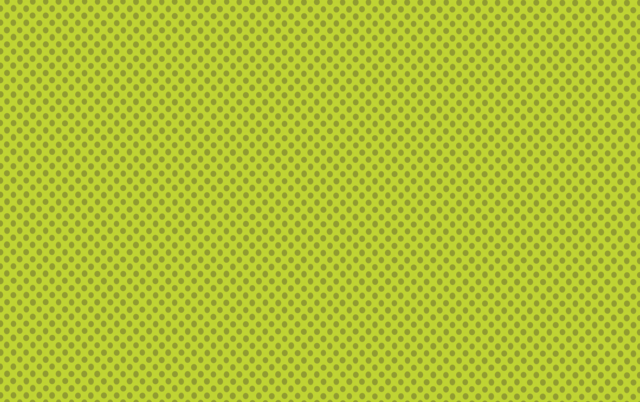
Write a Shadertoy shader that draws this pattern.

```glsl
// Staggered olive polka dots on lime, with soft, slightly uneven printed edges.

// Lengths are fractions of the canvas height.
#define PITCH vec2(0.03213, 0.03564)   // column step, step of a row pair
#define ANCHOR vec2(0.5634, 0.6033)    // centre of one dot
#define RADII vec2(0.0070, 0.0079)     // dots are slightly tall
#define SOFTNESS 0.0042                // width of the blurred edge
#define TILT 0.0025                    // rows sink a little to the right
#define SIZE_JITTER 0.06
#define SHIFT_JITTER 0.0005
#define GRAIN 0.012
#define LIME vec3(0.75, 0.83, 0.20)
#define OLIVE vec3(0.57, 0.61, 0.195)

vec2 hash22(vec2 p) {
    vec3 q = fract(p.xyx * vec3(0.1031, 0.1030, 0.0973));
    q += dot(q, q.yzx + 33.33);
    return fract((q.xx + q.yz) * q.zy);
}

float cornerSlope(vec2 cell, vec2 corner, vec2 f) {
    return dot(hash22(cell + corner) * 2.0 - 1.0, f - corner);
}

float gradientNoise(vec2 p) {
    vec2 cell = floor(p), f = fract(p);
    vec2 u = f * f * f * (f * (f * 6.0 - 15.0) + 10.0);
    float low = mix(cornerSlope(cell, vec2(0, 0), f), cornerSlope(cell, vec2(1, 0), f), u.x);
    float high = mix(cornerSlope(cell, vec2(0, 1), f), cornerSlope(cell, vec2(1, 1), f), u.x);
    return mix(low, high, u.y);
}

// Approximate signed distance to an ellipse at the origin
float ellipseDistance(vec2 p, vec2 radii) {
    return (length(p / radii) - 1.0) * min(radii.x, radii.y);
}

// Coverage of one rectangular grid of dots
float dotGrid(vec2 p, vec2 offset, float edge) {
    vec2 grid = p / PITCH - offset;
    vec2 id = floor(grid + 0.5);
    vec2 local = (grid - id) * PITCH;
    vec2 seed = id + offset * 71.0 + 200.0;
    vec2 shift = (hash22(seed) - 0.5) * 2.0 * SHIFT_JITTER;
    vec2 scale = 1.0 + (hash22(seed + 37.0) - 0.5) * 2.0 * SIZE_JITTER;
    float d = ellipseDistance(local - shift, RADII * scale);
    return 1.0 - smoothstep(-0.5 * edge, 0.5 * edge, d);
}

void mainImage(out vec4 fragColor, in vec2 fragCoord) {
    vec2 uv = fragCoord / iResolution.y;
    vec2 p = uv - ANCHOR;
    p.y += TILT * p.x;

    // Two grids, the second shifted by half a step both ways
    float edge = max(SOFTNESS, 1.5 / iResolution.y);
    float ink = 0.0;
    for (int i = 0; i < 2; i++) {
        ink = max(ink, dotGrid(p, vec2(0.5 * float(i)), edge));
    }

    // Faint mottling of the print
    float mottle = gradientNoise(uv * 130.0 + 50.0);
    vec3 color = mix(LIME, OLIVE, ink * (1.0 + 0.06 * mottle));
    color += GRAIN * mottle * vec3(0.6, 0.5, 1.4);
    fragColor = vec4(clamp(color, 0.0, 1.0), 1.0);
}
```
